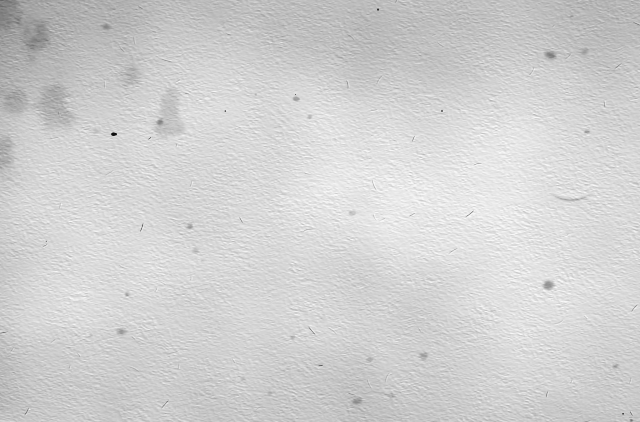
Give the GLSL for this texture, as a Shadertoy shader.

```glsl
#define PAPER_TONE 0.878
#define GRAIN_SCALE vec2(66.0, 142.0)
#define GRAIN_RELIEF 0.26
#define CLOUD_DEPTH 0.20
#define SMUDGE_COUNT 8
#define SPOT_COUNT 30
#define FIBRE_COUNT 80
#define SPECK_COUNT 6
#define SHEET vec2(1.515, 1.0)

vec3 hash3(vec2 p) {
    vec3 q = fract(p.xyx * vec3(0.1031, 0.1030, 0.0973));
    q += dot(q, q.yxz + 33.33);
    return fract((q.xxy + q.yzz) * q.zyx);
}

float noise(vec2 p) {
    vec2 cell = floor(p), f = fract(p);
    f = f * f * (3.0 - 2.0 * f);
    float low = mix(hash3(cell).x, hash3(cell + vec2(1, 0)).x, f.x);
    float high = mix(hash3(cell + vec2(0, 1)).x, hash3(cell + 1.0).x, f.x);
    return mix(low, high, f.y);
}

// Sharp crests where the noise crosses its middle
float ridge(vec2 p) {
    return 1.0 - abs(2.0 * noise(p) - 1.0);
}

float fbm(vec2 p) {
    float sum = 0.0, gain = 0.5;
    for (int i = 0; i < 4; i++) {
        sum += gain * noise(p);
        p = mat2(1.6, 1.2, -1.2, 1.6) * p + 7.3;
        gain *= 0.5;
    }
    return sum;
}

vec2 turn(vec2 p, float angle) {
    float c = cos(angle), s = sin(angle);
    return vec2(c * p.x - s * p.y, s * p.x + c * p.y);
}

// Height of the matted pulp: crossing layers of short fibres
float pulpHeight(vec2 p) {
    return 0.24 * ridge(turn(p, 0.28) * GRAIN_SCALE + 220.0)
         + 0.20 * ridge(turn(p, -0.20) * GRAIN_SCALE * 1.4 + 370.0)
         + 0.34 * noise(turn(p, 0.10) * GRAIN_SCALE * vec2(2.3, 2.0) + 510.0);
}

// Relief lit from above, uneven in strength
float pulpRelief(vec2 p) {
    float strength = mix(0.55, 1.45, noise(p * 30.0 + 9.0));
    p.y += 0.003 * noise(p * 52.0) + 0.008 * noise(p * 7.0);
    vec2 toLight = vec2(0.0005, 0.0012);
    return strength * (pulpHeight(p - toLight) - pulpHeight(p + toLight));
}

// Broad shading: dull borders, bright middle
float sheetTone(vec2 p) {
    float tone = PAPER_TONE + CLOUD_DEPTH * (fbm(p * vec2(2.2, 3.6) + 3.0) - 0.47);
    tone -= 0.120 * smoothstep(0.64, 1.0, p.y);
    tone -= 0.075 * (1.0 - smoothstep(0.0, 0.32, p.y));
    tone -= 0.090 * exp(-9.0 * p.x);
    tone -= 0.055 * smoothstep(1.18, SHEET.x, p.x);
    vec2 corner = p - vec2(0.1, 0.95);
    tone -= 0.070 * exp(-9.0 * dot(corner, corner));
    tone += 0.090 * exp(-40.0 * length(p * vec2(0.5, 1.0)));
    tone += 0.015 * (noise(vec2(p.x * 14.0, 5.0)) - 0.5);
    return tone;
}

// Wide smudges on the left and small foxing spots everywhere
float stains(vec2 p) {
    float ragged = fbm(p * 42.0) - 0.47, dark = 0.0;
    float torn = fbm(p * 17.0 + 40.0) - 0.47;
    for (int i = 0; i < SMUDGE_COUNT; i++) {
        vec3 r = hash3(vec2(float(i), 11.0));
        vec2 centre = vec2(0.5 * r.x * r.x, mix(0.45, 1.0, r.y));
        float reach = length((p - centre) * vec2(1.3, 0.8)) + 0.12 * torn + 0.04 * ragged;
        dark += 0.10 * (1.0 - smoothstep(0.0, mix(0.03, 0.06, r.z), reach));
    }
    for (int i = 0; i < SPOT_COUNT; i++) {
        vec3 r = hash3(vec2(float(i), 29.0));
        float size = mix(0.006, 0.018, r.z * r.z);
        float reach = length((p - r.xy * SHEET) * vec2(0.85, 1.1)) + 0.018 * ragged;
        dark += mix(0.10, 0.30, fract(r.z * 7.0)) * (1.0 - smoothstep(0.0, size, reach));
    }
    return dark;
}

// Short curved hairs, most of them faint, each with a lit edge
float fibres(vec2 p, float pixel) {
    float dark = 0.0, width = 0.0010 + pixel * 0.4;
    for (int i = 0; i < FIBRE_COUNT; i++) {
        vec3 r = hash3(vec2(float(i), 53.0));
        vec3 s = hash3(vec2(float(i), 61.0));
        vec2 q = turn(p - r.xy * SHEET, 3.1416 * s.x);
        q.y += (s.y - 0.5) * 50.0 * q.x * q.x;
        float extent = mix(0.004, 0.016, r.z);
        float ends = 1.0 - smoothstep(extent * 0.5, extent, abs(q.x));
        float line = 1.0 - smoothstep(0.0, width, abs(q.y));
        float glint = 1.0 - smoothstep(0.0, width, abs(q.y - 0.003));
        dark += ends * (mix(0.09, 0.42, pow(s.z, 5.0)) * line - 0.06 * glint);
    }
    return dark;
}

float blot(vec2 offset, float radius, float pixel) {
    return 1.0 - smoothstep(radius - pixel * 0.6, radius + pixel * 0.6, length(offset));
}

float specks(vec2 p, float pixel) {
    vec2 q = p - vec2(0.269, 0.682);
    float ink = max(blot(q * vec2(0.8, 1.1), 0.0045, pixel),
                    blot(q - vec2(0.005, 0.0), 0.003, pixel));
    for (int i = 0; i < SPECK_COUNT; i++) {
        vec3 r = hash3(vec2(float(i), 83.0));
        ink = max(ink, 0.8 * blot(p - r.xy * SHEET, mix(0.0008, 0.0025, r.z), pixel));
    }
    return ink;
}

// Shallow dent: a dark arc below a soft highlight
float crease(vec2 p) {
    vec2 q = p - vec2(1.354, 0.526);
    q.y -= 6.0 * q.x * q.x;
    float ends = 1.0 - smoothstep(0.015, 0.06, abs(q.x));
    return ends * (0.24 * exp(-abs(q.y) * 400.0) - 0.05 * exp(-abs(q.y - 0.010) * 180.0));
}

void mainImage(out vec4 fragColor, in vec2 fragCoord) {
    vec2 p = fragCoord / iResolution.y;
    float pixel = 1.0 / iResolution.y;
    float tone = sheetTone(p) + GRAIN_RELIEF * pulpRelief(p);
    tone -= stains(p) + fibres(p, pixel) + crease(p);
    tone = mix(tone, 0.05, specks(p, pixel));
    fragColor = vec4(vec3(clamp(tone, 0.0, 0.97)), 1.0);
}
```
